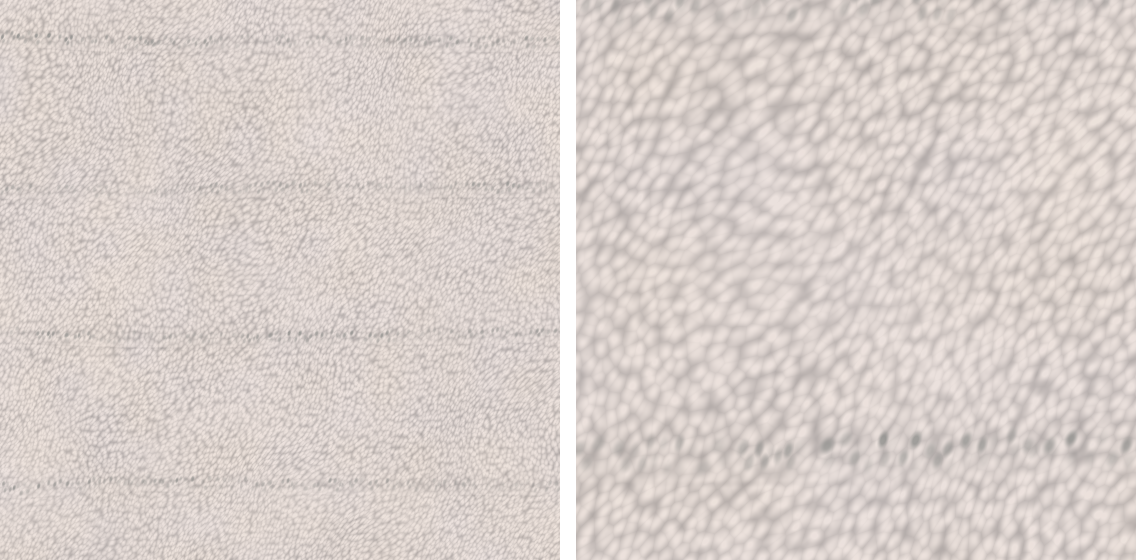
Left: the whole. Right: its middle third, enlarged.
This texture is drawn by a Shadertoy shader. Its source:

```glsl
// Pale terry cloth: slanted, jittered pile loops crossed by four stitched seams.
// The pile is cellular noise on a sheared, gently warped grid; each seam is a
// wobbling band of staggered dark stitch holes above a faint broken crease.

vec2 hash2(vec2 p) {
    vec3 q = fract(p.xyx * vec3(0.1031, 0.1030, 0.0973));
    q += dot(q, q.yzx + 33.33);
    return fract((q.xx + q.yz) * q.zy);
}

float noise(vec2 p) {
    vec2 cell = floor(p), f = fract(p);
    f = f * f * (3.0 - 2.0 * f);
    return mix(mix(hash2(cell).x, hash2(cell + vec2(1, 0)).x, f.x),
               mix(hash2(cell + vec2(0, 1)).x, hash2(cell + vec2(1, 1)).x, f.x), f.y);
}

// Distance to the nearest loop centre: small on a loop, large in the gaps.
float loopDistance(vec2 p) {
    vec2 cell = floor(p), f = fract(p);
    float nearest = 4.0;
    for (int j = -1; j <= 1; j++)
        for (int i = -1; i <= 1; i++) {
            vec2 o = vec2(i, j);
            vec2 d = o + 0.05 + 0.9 * hash2(cell + o + 40.0) - f;
            nearest = min(nearest, dot(d, d));
        }
    return sqrt(nearest);
}

// Shade of the pile, 1 on top of a loop and near 0 in a deep gap.
float pileTone(vec2 uv) {
    vec2 warp = vec2(noise(uv * 8.0 + 3.0), noise(uv * 7.0 + 19.0)) - 0.5;
    vec2 p = uv + vec2(0.035, 0.012) * warp;
    p.x -= 0.45 * p.y;
    float gap = smoothstep(0.05, 1.02, loopDistance(p * vec2(146.0, 104.0) + 60.0));
    float depth = 0.65 + 0.3 * noise(uv * vec2(11.0, 16.0) + 7.0);
    float fibre = noise(p * vec2(270.0, 200.0) + 90.0) - 0.5;
    float fuzz = noise(uv * 250.0 + 130.0) - 0.5;
    return 1.05 - depth * gap + 0.3 * fibre + 0.2 * fuzz;
}

// Dark stitch holes along a seam; y is the height above its middle.
float stitchHoles(float x, float y, float row) {
    float s = x * 96.0 + 0.7 * noise(vec2(x * 30.0, row));
    float column = floor(s), dark = 0.0;
    for (int k = -1; k <= 1; k++)
        for (int tier = 0; tier < 2; tier++) {
            float id = column + float(k), t = float(tier);
            vec2 r = hash2(vec2(id + 12.0 + 150.0 * t, row * 17.0 + 5.0));
            vec2 d = vec2(s - id - 0.5 - 0.4 * (r.y - 0.5) - 0.3 * t,
                          (y - 0.009 * (r.x - 0.5) + 0.009 * t) * 96.0);
            d.x -= 0.25 * d.y;
            float hole = 1.0 - smoothstep(0.1, 0.55, length(d * vec2(1.3, 0.85)));
            dark = max(dark, hole * r.y * (1.0 - 0.35 * t));
        }
    return dark * (0.35 + 0.9 * noise(vec2(x * 9.0, row * 5.0 + 2.0)));
}

void mainImage(out vec4 fragColor, in vec2 fragCoord) {
    vec2 uv = fragCoord / iResolution.xy;
    float tone = pileTone(uv);

    // Nearest of the evenly spaced seams, each with its own wobble.
    float row = floor((uv.y - 0.139) / 0.265 + 0.5);
    float wobble = 0.014 * (noise(vec2(uv.x * 4.0, row * 7.0 + 31.0)) - 0.5);
    float y = uv.y - 0.139 - row * 0.265 - wobble;

    // Slightly flattened ridge and broken crease below the holes.
    float ridge = 1.0 - smoothstep(0.002, 0.008, abs(y + 0.016));
    tone = mix(tone, 0.78 + 0.6 * (tone - 0.7), 0.5 * ridge);
    float crease = 1.0 - smoothstep(0.0, 0.003, abs(y + 0.023));
    tone -= 0.2 * crease * noise(vec2(uv.x * 14.0, row + 50.0));
    tone -= 0.05 * (1.0 - smoothstep(0.004, 0.018, abs(y)));

    // Broad, soft unevenness of the cloth.
    tone += 0.1 * (noise(uv * 5.0 + 11.0) - 0.5) + 0.06 * (noise(uv * 22.0) - 0.5);

    vec3 color = mix(vec3(0.69, 0.66, 0.65), vec3(0.90, 0.86, 0.84), clamp(tone, -0.15, 1.12));
    color += vec3(0.008, 0.003, -0.012) * (noise(uv * 16.0 + 70.0) - 0.5);
    color = mix(color, vec3(0.56, 0.56, 0.55), 0.8 * clamp(stitchHoles(uv.x, y, row), 0.0, 1.0));
    fragColor = vec4(color, 1.0);
}
```
